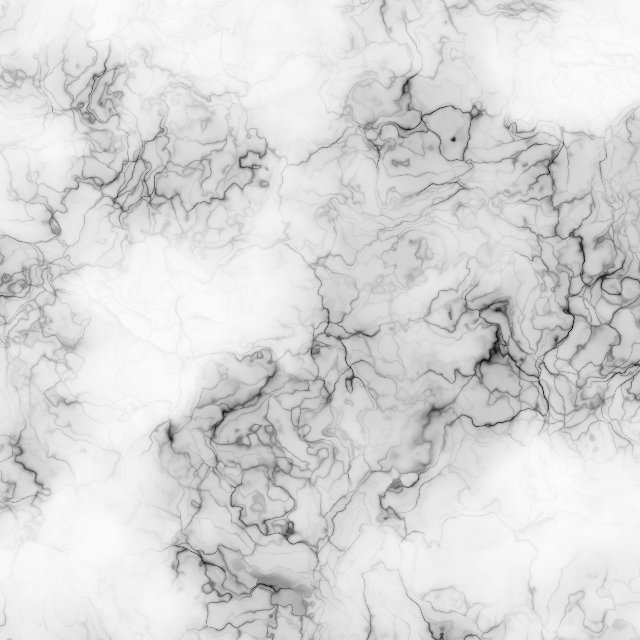
This texture is drawn by a Shadertoy shader. Its source:

```glsl
// White marble: soft grey haze crossed by thin, crinkled dark veins.
// Veins are borders of cellular noise at three sizes, bent by a fractal warp;
// blended cell values give the haze and decide where veins gather and fade.

const float HAZE_SCALE = 3.6;       // cloud patches per canvas
const float HAZE_BASE = 0.015;      // darkness of the cleanest stone
const float HAZE_DEPTH = 0.14;      // extra darkness of the greyest haze
const float WARP_SCALE = 6.0;       // largest bends per canvas
const float WARP_AMOUNT = 0.25;     // bend strength in canvas units
const float VEIN_SCALE = 6.2;       // largest vein cells per canvas
const float VEIN_STEP = 1.9;        // size ratio between vein layers
const float VEIN_FADE = 0.7;        // strength ratio between vein layers
const float VEIN_WIDTH = 0.0016;    // dark core, canvas units
const float VEIN_DEPTH = 0.68;      // darkness of the core
const float HALO_WIDTH = 0.011;     // soft shadow beside a vein
const float HALO_DEPTH = 0.11;      // darkness of that shadow
const float BREAK_SCALE = 8.0;      // size of the gaps along veins
const float FRACTAL_GAIN = 0.55;
const float CELL_BLEND = 5.0;       // softness of the cell mixture
const int VEIN_LAYERS = 3;
const mat2 OCTAVE_TURN = mat2(0.8, 0.6, -0.6, 0.8);

vec2 hash2(vec2 p) {
    vec3 q = fract(p.xyx * vec3(0.1031, 0.1030, 0.0973));
    q += dot(q, q.yzx + 33.33);
    return fract((q.xx + q.yz) * q.zy);
}

// xy: smoothly blended random values, z: gap between the two nearest sites
vec3 cells(vec2 p) {
    vec2 cell = floor(p), local = fract(p);
    vec2 valueSum = vec2(0.0);
    float weightSum = 0.0, nearest = 9.0, second = 9.0;
    for (int y = -1; y <= 1; y++) {
        for (int x = -1; x <= 1; x++) {
            vec2 offset = vec2(x, y);
            vec2 site = hash2(cell + offset);
            vec2 toSite = offset + site - local;
            float d2 = dot(toSite, toSite);
            float weight = exp(-CELL_BLEND * d2);
            valueSum += weight * fract(site * 17.0 + site.yx * 5.0);
            weightSum += weight;
            second = min(second, max(nearest, d2));
            nearest = min(nearest, d2);
        }
    }
    return vec3(valueSum / weightSum, sqrt(second) - sqrt(nearest));
}

// Two independent fractal fields, each averaging one half
vec2 fractal(vec2 p, int octaves) {
    vec2 sum = vec2(0.0);
    float amplitude = 1.0, total = 0.0;
    for (int i = 0; i < octaves; i++) {
        sum += amplitude * cells(p).xy;
        total += amplitude;
        amplitude *= FRACTAL_GAIN;
        p = OCTAVE_TURN * p * 2.03 + 19.7;
    }
    return sum / total;
}

void mainImage(out vec4 fragColor, in vec2 fragCoord) {
    vec2 p = fragCoord / iResolution.y;
    float coreWidth = max(VEIN_WIDTH, 0.8 / iResolution.y);

    // Fractal bend shared by all veins
    vec2 bend = WARP_AMOUNT * (fractal(p * WARP_SCALE + 41.0, 5) - 0.5);

    // Cloudy ground, and the zones where veins gather
    float cloud = fractal((p + 0.3 * bend) * HAZE_SCALE + 7.0, 4).x;
    float haze = HAZE_BASE + HAZE_DEPTH * smoothstep(0.26, 0.8, cloud);
    float veinZone = mix(0.06, 1.0, smoothstep(0.38, 0.76, cloud));

    // Layers of veins, finer and fainter each time
    float core = 0.0, halo = 0.0;
    float scale = VEIN_SCALE, strength = 1.0;
    for (int i = 0; i < VEIN_LAYERS; i++) {
        vec2 shift = vec2(13.7, 29.3) * float(i + 1);
        float border = 0.5 * cells((p + bend) * scale + shift).z / scale;
        float presence = fractal(p * BREAK_SCALE + shift.yx, 3).x;
        float vein = strength * veinZone
                   * (0.2 + 1.1 * smoothstep(0.35, 0.75, presence));
        core += vein * exp(-border / coreWidth);
        halo += vein * exp(-border / HALO_WIDTH);
        scale *= VEIN_STEP;
        strength *= VEIN_FADE;
    }

    // Compose the stone
    float tone = 1.0 - haze - HALO_DEPTH * halo;
    tone *= 1.0 - min(VEIN_DEPTH * core, 0.85);
    fragColor = vec4(vec3(clamp(tone, 0.0, 1.0)), 1.0);
}
```
